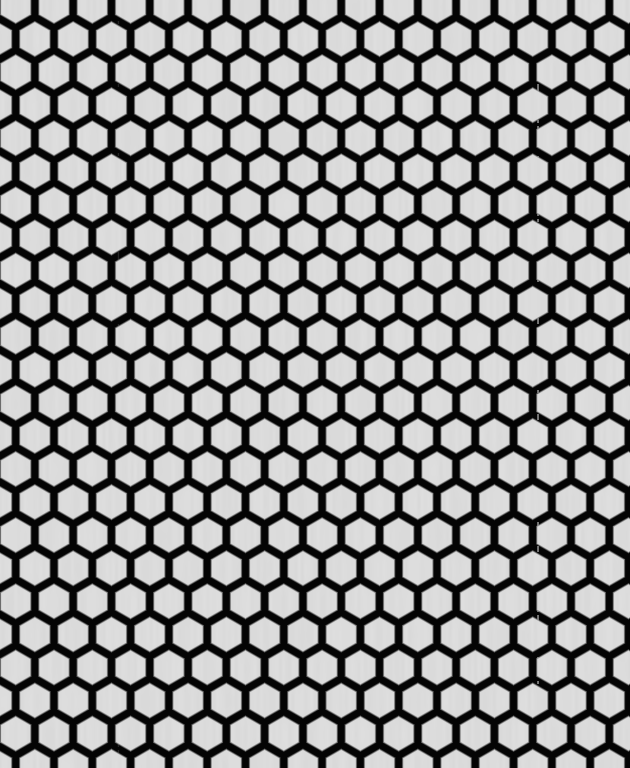
Reproduce this pattern procedurally as a Shadertoy shader.

```glsl
const vec2  CELLS       = vec2(16.45, 23.22);    // columns and rows on the canvas
const vec2  ANCHOR      = vec2(0.0857, 0.9061);  // centre of one cell
const float WALL        = 0.208;                 // wall width / column pitch
const float SOFTNESS    = 0.035;                 // half width of the edge ramp
const vec3  FILL_COLOR  = vec3(0.86);
const vec3  WALL_COLOR  = vec3(0.015);
const float GRAIN_COUNT = 200.0;                 // brushed streaks across
const float GRAIN_DEPTH = 0.022;
const float SPECK_ROWS  = 256.0;
const float SPECK_WIDTH = 0.0024;
const float SQRT3       = 1.7320508;

float hash(vec2 p) {
    vec3 q = fract(vec3(p.xyx) * 0.1031);
    q += dot(q, q.yzx + 33.33);
    return fract((q.x + q.y) * q.z);
}

float valueNoise(vec2 p) {
    vec2 i = floor(p);
    vec2 f = fract(p);
    f = f * f * (3.0 - 2.0 * f);
    return mix(mix(hash(i), hash(i + vec2(1, 0)), f.x),
               mix(hash(i + vec2(0, 1)), hash(i + vec2(1, 1)), f.x), f.y);
}

// Offset from the nearest centre of a hexagonal lattice with unit columns
vec2 nearestCell(vec2 p) {
    vec2 period = vec2(1.0, SQRT3);
    vec2 a = mod(p + 0.5 * period, period) - 0.5 * period;
    vec2 b = mod(p, period) - 0.5 * period;
    return dot(a, a) < dot(b, b) ? a : b;
}

// Signed distance to the sides of a pointy-top hexagon
float hexagon(vec2 p, float inradius) {
    p = abs(p);
    return max(p.x, dot(p, vec2(0.5, 0.5 * SQRT3))) - inradius;
}

// Sparse dots along a vertical seam
float seam(vec2 uv, float x, float density) {
    float pixel = 1.0 / iResolution.x;
    float halfWidth = 0.5 * SPECK_WIDTH;
    float line = 1.0 - smoothstep(halfWidth - 0.5 * pixel, halfWidth + 0.5 * pixel, abs(uv.x - x));
    float row = floor(uv.y * SPECK_ROWS);
    return line * step(1.0 - density, hash(vec2(row, x * 1000.0)));
}

void mainImage(out vec4 fragColor, in vec2 fragCoord) {
    vec2 uv = fragCoord / iResolution.xy;
    vec2 lattice = (uv - ANCHOR) * CELLS * vec2(1.0, 0.5 * SQRT3);

    // Honeycomb
    float d = hexagon(nearestCell(lattice), 0.5 * (1.0 - WALL));
    float soft = max(SOFTNESS, 0.7 * CELLS.x / iResolution.x);
    float fill = 1.0 - smoothstep(-soft, soft, d);

    // Fine vertical streaks inside the cells
    float grain = valueNoise(uv * vec2(GRAIN_COUNT, CELLS.y)) - 0.5;
    vec3 color = mix(WALL_COLOR, FILL_COLOR + GRAIN_DEPTH * grain, fill);

    // Worn specks on the walls
    float specks = 0.6 * seam(uv, 0.854, 0.3) + 0.15 * seam(uv, 0.188, 0.15);
    color = mix(color, FILL_COLOR, specks * (1.0 - fill));

    fragColor = vec4(color, 1.0);
}
```
